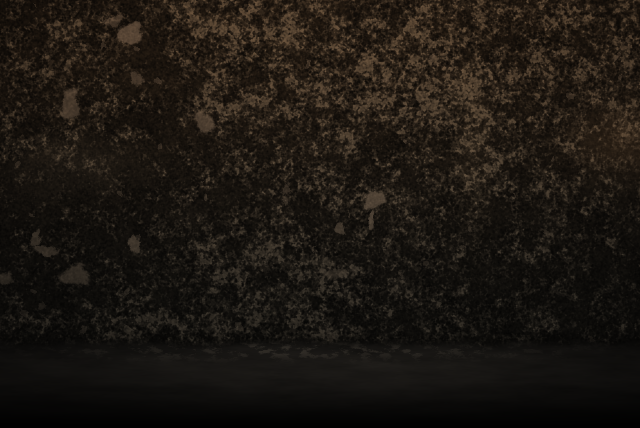
This background is drawn by a Shadertoy shader. Its source:

```glsl
// A dim, weathered plaster wall above a dark floor, lit warmly from the top.
// Broad glows set where the paint is worn; layered noise breaks it into flecks,
// and warped ellipses form the larger bare chips.

float hash(vec2 p) {
    vec3 q = fract(vec3(p.xyx) * 0.1031);
    q += dot(q, q.yzx + 33.33);
    return fract((q.x + q.y) * q.z);
}

float noise(vec2 p) {
    vec2 i = floor(p), f = fract(p);
    f = f * f * (3.0 - 2.0 * f);
    return mix(mix(hash(i), hash(i + vec2(1, 0)), f.x),
               mix(hash(i + vec2(0, 1)), hash(i + vec2(1, 1)), f.x), f.y);
}

float fbm(vec2 p) {
    float sum = 0.0, amp = 0.5;
    for (int i = 0; i < 5; i++) {
        sum += amp * noise(p);
        p = mat2(1.6, 1.2, -1.2, 1.6) * p + 17.3;
        amp *= 0.6;
    }
    return sum / 1.153;
}

float glow(vec2 p, vec2 centre, vec2 size) {
    vec2 d = (p - centre) / size;
    return exp(-dot(d, d));
}

// Ragged bare patch; p is already warped by noise
float chip(vec2 p, vec2 centre, vec2 size) {
    return 1.0 - smoothstep(0.75, 1.15, length((p - centre) / size));
}

// Small chips, one possible in each cell of a jittered grid
float scatteredChips(vec2 p) {
    float mask = 0.0;
    vec2 cell = floor(p * 11.0);
    for (int j = -1; j <= 1; j++)
    for (int i = -1; i <= 1; i++) {
        vec2 id = cell + vec2(i, j);
        vec2 centre = (id + vec2(hash(id + 3.1), hash(id + 8.7))) / 11.0;
        float size = 0.003 + 0.006 * hash(id + 21.0);
        mask = max(mask, chip(p, centre, vec2(size, size * 1.3)) * step(0.7, hash(id + 40.0)));
    }
    return mask;
}

vec3 wall(vec2 p) {
    // Where the surface is worn
    float wear = 0.09 * glow(p, vec2(0.70, 0.81), vec2(0.34, 0.13))
               + 0.10 * glow(p, vec2(0.52, 0.97), vec2(0.13, 0.11))
               + 0.08 * glow(p, vec2(1.08, 0.78), vec2(0.14, 0.17))
               + 0.06 * glow(p, vec2(1.38, 0.88), vec2(0.22, 0.15))
               + 0.07 * glow(p, vec2(0.12, 0.86), vec2(0.08, 0.06))
               + 0.06 * glow(p, vec2(0.64, 0.35), vec2(0.30, 0.18))
               + 0.10 * glow(p, vec2(0.30, 0.25), vec2(0.25, 0.03))
               + 0.06 * glow(p, vec2(1.12, 0.55), vec2(0.05, 0.20))
               - 0.11 * glow(p, vec2(0.36, 0.80), vec2(0.07, 0.28))
               - 0.09 * glow(p, vec2(0.12, 0.46), vec2(0.26, 0.18))
               - 0.05 * glow(p, vec2(1.38, 0.30), vec2(0.22, 0.16));
    wear += 0.15 * (fbm(p * 7.0 + 5.0) - 0.5) - 0.012;

    // Paint, mottled by damp and grain
    vec2 turned = mat2(0.8, 0.6, -0.6, 0.8) * p;
    float grain = 0.5 * noise(turned * 290.0) + 0.5 * noise(p * 190.0 + 7.0);
    float mottled = fbm(p * 20.0 + 9.0);
    float warmth = smoothstep(0.2, 1.0, p.y);
    vec3 col = mix(vec3(0.068, 0.062, 0.051), vec3(0.108, 0.079, 0.052), warmth);
    col *= 0.15 + 0.70 * mottled + 1.05 * grain;

    // Flecks: soft stains under sharper bare spots
    float detail = 0.52 * fbm(turned * 34.0) + 0.24 * noise(turned * 125.0 + 4.0) + 0.24 * grain;
    vec3 plaster = mix(vec3(0.33, 0.295, 0.245), vec3(0.45, 0.355, 0.26), warmth);
    plaster *= 0.55 + 0.75 * grain;
    col = mix(col, plaster, 0.25 * smoothstep(0.44, 0.60, detail + wear));
    col = mix(col, plaster, 0.55 * smoothstep(0.58, 0.69, detail + wear));

    // Smooth stains at both sides and a pale streak
    col += vec3(0.105, 0.075, 0.048) * glow(p, vec2(1.47, 0.67), vec2(0.13, 0.08));
    col += vec3(0.050, 0.043, 0.034) * glow(p, vec2(0.16, 0.62), vec2(0.15, 0.06));
    col += vec3(0.036, 0.029, 0.020) * glow(p, vec2(1.11, 0.66), vec2(0.04, 0.22));

    // Larger chips
    vec2 q = p + 0.042 * (vec2(fbm(p * 34.0), fbm(p * 34.0 + 31.0)) - 0.5);
    float bare = 0.5 * scatteredChips(q);
    bare = max(bare, chip(q, vec2(0.307, 0.920), vec2(0.026, 0.030)));
    bare = max(bare, chip(q, vec2(0.275, 0.958), vec2(0.015, 0.020)) * 0.7);
    bare = max(bare, chip(q, vec2(0.318, 0.815), vec2(0.015, 0.020)) * 0.7);
    bare = max(bare, chip(q, vec2(0.163, 0.752), vec2(0.020, 0.034)) * 0.85);
    bare = max(bare, chip(q, vec2(0.478, 0.710), vec2(0.026, 0.026)) * 0.85);
    bare = max(bare, chip(q, vec2(0.878, 0.532), vec2(0.027, 0.022)));
    bare = max(bare, chip(q, vec2(0.872, 0.485), vec2(0.012, 0.022)));
    bare = max(bare, chip(q, vec2(0.802, 0.468), vec2(0.015, 0.018)) * 0.8);
    bare = max(bare, chip(q, vec2(0.790, 0.357), vec2(0.028, 0.016)) * 0.6);
    bare = max(bare, chip(q, vec2(0.088, 0.440), vec2(0.011, 0.022)) * 0.85);
    bare = max(bare, chip(q, vec2(0.115, 0.412), vec2(0.030, 0.014)) * 0.85);
    bare = max(bare, chip(q, vec2(0.178, 0.354), vec2(0.032, 0.028)) * 0.85);
    bare = max(bare, chip(q, vec2(0.316, 0.430), vec2(0.013, 0.021)));
    bare = max(bare, chip(q, vec2(0.015, 0.345), vec2(0.017, 0.020)) * 0.8);
    vec3 smoothPlaster = mix(vec3(0.33, 0.29, 0.24), vec3(0.43, 0.34, 0.26), warmth);
    col = mix(col, smoothPlaster * (0.8 + 0.25 * grain), 0.9 * bare);

    // Light falls off downwards and towards the sides
    float side = (p.x - 0.78) / 0.95;
    return col * mix(0.74, 1.0, smoothstep(0.18, 0.65, p.y)) * (1.0 - 0.36 * side * side);
}

vec3 ground(vec2 p) {
    float light = smoothstep(-0.02, 0.14, p.y) * (0.45 + 0.55 * glow(p, vec2(0.78, 0.13), vec2(0.6, 0.3)));
    vec3 col = vec3(0.104, 0.096, 0.086) * light * (0.7 + 0.6 * fbm(p * vec2(9.0, 55.0)));
    float rubble = smoothstep(0.48, 0.70, fbm(p * vec2(42.0, 95.0)));
    return col + vec3(0.10, 0.09, 0.076) * rubble * glow(p, vec2(0.72, 0.185), vec2(0.5, 0.022));
}

void mainImage(out vec4 fragColor, in vec2 fragCoord) {
    vec2 p = fragCoord / iResolution.xy * vec2(1.5, 1.0);

    // Ragged, shadowed joint between floor and wall
    float joint = p.y - 0.197 - 0.025 * (fbm(p * vec2(14.0, 30.0)) - 0.5);
    vec3 col = mix(ground(p), wall(p), smoothstep(-0.012, 0.012, joint));
    fragColor = vec4(col * (1.0 - 0.25 * exp(-joint * joint / 0.0003)), 1.0);
}
```
